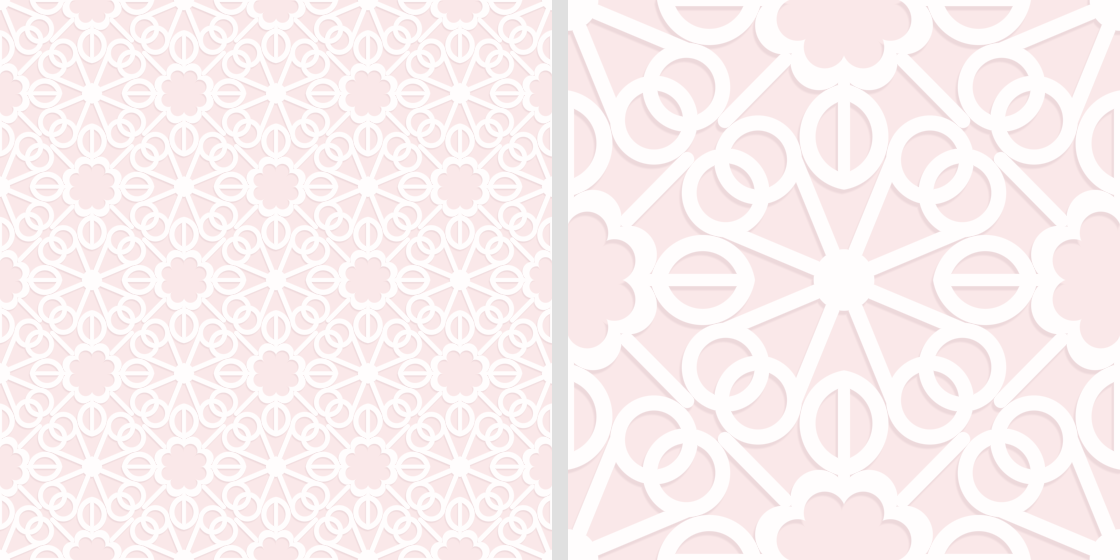
Left: the whole. Right: its middle third, enlarged.
Give the GLSL for this pattern, as a Shadertoy shader.

```glsl
const float REPEATS = 3.0;
const vec3 WHITE = vec3(1.0, 0.992, 0.992);
const vec3 PINK = vec3(0.982, 0.91, 0.912);
const vec3 SHADE = vec3(0.93, 0.85, 0.86);

vec2 polar(float radius, float degrees) {
    float a = radians(degrees);
    return radius * vec2(cos(a), sin(a));
}

float segment(vec2 p, vec2 a, vec2 b, float halfWidth) {
    vec2 d = b - a;
    float t = clamp(dot(p - a, d) / dot(d, d), 0.0, 1.0);
    return length(p - a - d * t) - halfWidth;
}

float ring(vec2 p, float radius, float halfWidth) {
    return abs(length(p) - radius) - halfWidth;
}

// Offset to the nearest point of a centred square lattice
vec2 nearestCentre(vec2 p) {
    vec2 a = fract(p) - 0.5;
    vec2 b = fract(p + 0.5) - 0.5;
    return dot(a, a) < dot(b, b) ? a : b;
}

// Eightfold mirror into the wedge from 0 to 45 degrees
vec2 foldEight(vec2 p) {
    p = abs(p);
    return p.y > p.x ? p.yx : p;
}

// Outline with eight round lobes
float lobes(vec2 q, float centre, float radius) {
    return min(length(q) - centre, length(q - polar(centre, 22.5)) - radius);
}

float star(vec2 q) {
    float d = length(q) - 0.055;
    d = min(d, segment(q, vec2(0.0), polar(0.232, 22.5), 0.0135));

    // Pointed petal with a middle rib
    float halfLength = 0.08;
    float halfHeight = 0.066;
    float arcRadius = (halfLength * halfLength + halfHeight * halfHeight) / (2.0 * halfHeight);
    vec2 arcCentre = vec2(0.256, halfHeight - arcRadius);
    d = min(d, ring(q - arcCentre, arcRadius, 0.0145));
    // The arc continues below the axis only inside the petal tips
    d = min(d, segment(q, vec2(0.19, 0.0), vec2(0.37, 0.0), 0.011));

    // Pair of interlaced rings on the diagonal
    d = min(d, ring(q - polar(0.265, 36.0), 0.066, 0.0135));
    return min(d, ring(q - polar(0.265, 54.0), 0.066, 0.0135));
}

float flower(vec2 q) {
    float band = max(lobes(q, 0.118, 0.052), -lobes(q, 0.091, 0.038));
    float spoke = segment(q, polar(0.15, 45.0), polar(0.305, 45.0), 0.013);
    return min(band, spoke);
}

float lace(vec2 p) {
    vec2 starPoint = foldEight(nearestCentre(p));
    vec2 flowerPoint = foldEight(nearestCentre(p + vec2(0.5, 0.0)));
    return min(star(starPoint), flower(flowerPoint));
}

float cover(float d, float softness) {
    return 1.0 - smoothstep(-softness, softness, d);
}

void mainImage(out vec4 fragColor, in vec2 fragCoord) {
    vec2 p = REPEATS * fragCoord / iResolution.xy;
    float pixel = REPEATS / min(iResolution.x, iResolution.y);
    vec2 shadowOffset = vec2(-0.004, -0.0075);

    vec3 colour = mix(PINK, SHADE, cover(lace(p - shadowOffset), pixel + 0.001));
    colour = mix(colour, WHITE, cover(lace(p), 0.8 * pixel));
    fragColor = vec4(colour, 1.0);
}
```
